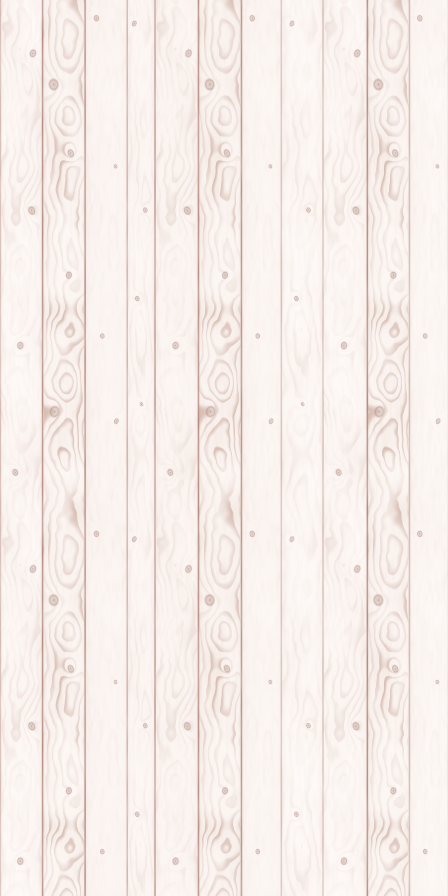
This texture is drawn by a Shadertoy shader. Its source:

```glsl
// Whitewashed vertical pine planks with pinkish seams, oval grain and small knots.

// All lengths are in canvas widths.
const vec3 PALE = vec3(0.992, 0.974, 0.964);
const vec3 GRAIN = vec3(0.94, 0.89, 0.86);
const vec3 DARK = vec3(0.81, 0.69, 0.65);
const vec3 SEAM = vec3(0.70, 0.53, 0.49);
const vec3 KNOT = vec3(0.70, 0.57, 0.53);

const float PERIOD = 1.151;       // height of one vertical repeat
const float SEAM_WIDTH = 0.0034;
const int PLANKS = 11;
const int KNOTS = 4;              // knots per plank and repeat
const float SEAMS[12] = float[12](0.001, 0.095, 0.190, 0.284, 0.346, 0.443,
                                  0.539, 0.628, 0.721, 0.820, 0.914, 1.0);
const float SEAM_STRENGTH[12] = float[12](0.5, 0.95, 0.9, 0.55, 0.8, 0.95,
                                          0.9, 0.45, 0.45, 0.95, 0.5, 0.15);

// One value for each of the four kinds of plank, in order from the left.
const float CONTRAST[4] = float[4](0.24, 0.72, 0.07, 0.18);
const float EYES[4] = float[4](3.0, 7.0, 2.0, 5.0);
const float RINGS[4] = float[4](7.0, 6.0, 6.0, 5.0);
const float KNOT_SIZE[4] = float[4](0.0085, 0.0115, 0.0065, 0.006);

float hash(vec2 p) {
    return fract(sin(dot(p, vec2(127.1, 311.7))) * 43758.55);
}

// Value noise that repeats after the given number of rows.
float noise(vec2 p, float rows) {
    vec2 cell = floor(p), f = fract(p);
    f = f * f * (3.0 - 2.0 * f);
    float y0 = mod(cell.y, rows), y1 = mod(cell.y + 1.0, rows);
    float low = mix(hash(vec2(cell.x, y0)), hash(vec2(cell.x + 1.0, y0)), f.x);
    float high = mix(hash(vec2(cell.x, y1)), hash(vec2(cell.x + 1.0, y1)), f.x);
    return mix(low, high, f.y);
}

void mainImage(out vec4 fragColor, in vec2 fragCoord) {
    vec2 p = fragCoord / iResolution.x;
    float pixel = 1.0 / iResolution.x;
    float v = fract(p.y / PERIOD);

    // Find the plank and the nearest seam.
    int plank = 0;
    float seam = 0.0, shade = 0.0;
    for (int i = 0; i <= PLANKS; i++) {
        float d = abs(p.x - SEAMS[i]);
        if (i < PLANKS && p.x >= SEAMS[i]) plank = i;
        float wear = 0.7 + 0.3 * noise(vec2(float(i) * 7.0, v * 24.0), 24.0);
        float line = clamp((0.5 * SEAM_WIDTH - d) / pixel + 0.5, 0.0, 1.0);
        seam = max(seam, line * wear * SEAM_STRENGTH[i]);
        shade = max(shade, exp(-d / 0.004) * SEAM_STRENGTH[i]);
    }
    int kind = plank % 4;
    float seed = float(kind) * 17.0;
    float plankWidth = SEAMS[plank + 1] - SEAMS[plank];
    float u = (p.x - SEAMS[plank]) / plankWidth;

    // Knots: a tinted oval with a dark rim and core, bending the grain around it.
    float knot = 0.0, bend = 0.0;
    for (int j = 0; j < KNOTS; j++) {
        vec2 id = vec2(seed + 3.0, float(j));
        float along = (float(j) + 0.15 + 0.7 * hash(id)) / float(KNOTS);
        float across = mix(0.2, 0.85, hash(id + 5.3));
        float radius = KNOT_SIZE[kind] * mix(0.55, 1.0, hash(id + 9.1));
        float dv = v - along;
        dv -= round(dv);
        vec2 q = vec2((u - across) * plankWidth, dv * PERIOD);
        q.y += 0.5 * q.x * (hash(id + 2.7) - 0.5);
        float r = length(q * vec2(1.0, 0.85)) / radius;
        float soft = max(pixel / radius, 0.15);
        float disk = 1.0 - smoothstep(1.0 - soft, 1.0 + soft, r);
        float rim = exp(-pow((r - 0.8) / 0.25, 2.0));
        float core = exp(-r * r * 9.0);
        knot = max(knot, max(0.45 * disk, max(0.7 * rim, 0.85 * core)));
        bend += 0.3 * exp(-0.18 * dot(q * vec2(1.0, 0.5), q) / (radius * radius));
    }

    // Growth rings: a chain of long ovals along a wandering centre line.
    float centre = 0.55 + 0.3 * (noise(vec2(seed, v * 9.0), 9.0) - 0.5);
    float pinch = sin(3.14159 * (EYES[kind] * v
                + 0.7 * noise(vec2(seed + 4.0, v * 5.0), 5.0)));
    float field = sqrt((u - centre) * (u - centre) + 0.07 * pinch * pinch);
    field += 0.22 * (noise(vec2(u * 3.0 + seed, v * 22.0), 22.0) - 0.5);
    field += 0.05 * (noise(vec2(u * 6.0 + seed, v * 70.0), 70.0) - 0.5) + bend;
    field *= RINGS[kind];
    float phase = fract(field);
    float edge = clamp(fwidth(field), 0.12, 0.5);
    float ring = smoothstep(0.4, 0.85, phase) * (1.0 - smoothstep(1.0 - edge, 1.0, phase));
    float patches = noise(vec2(u * 2.5 + seed + 8.0, v * 16.0), 16.0);
    float grain = ring * CONTRAST[kind] * mix(0.2, 1.1, patches * patches);

    // Fine fibres, faint stains and a slight tone for each plank.
    float fibre = noise(vec2(u * 18.0 + seed, v * 45.0), 45.0);
    float stain = noise(vec2(u * 1.5 + seed, v * 7.0), 7.0);
    float tone = 0.12 * hash(vec2(float(plank), 2.0));
    float tint = 0.22 * fibre * fibre + 0.2 * stain * stain + tone;
    tint += 0.5 * CONTRAST[kind] * patches * patches;

    vec3 color = mix(PALE * 1.006, GRAIN, clamp(tint, 0.0, 1.0));
    color = mix(color, DARK, clamp(grain, 0.0, 1.0));
    color = mix(color, KNOT, 0.8 * knot);
    color = mix(color, DARK, 0.22 * shade);
    color = mix(color, SEAM, seam);
    fragColor = vec4(clamp(color, 0.0, 1.0), 1.0);
}
```
